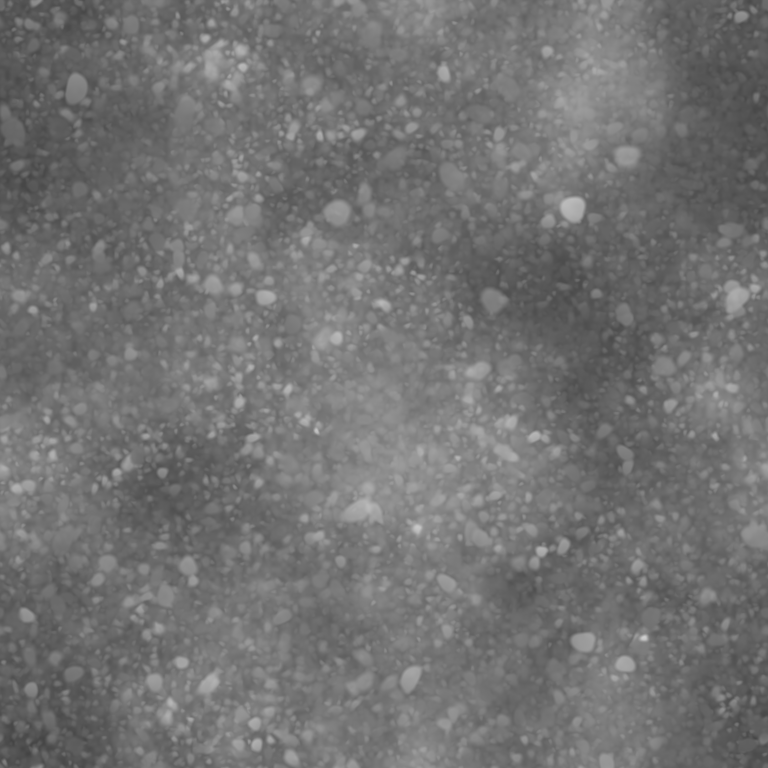
Write a WebGL 2 fragment shader that draws this texture.

```glsl
#version 300 es
precision highp float;

uniform vec2 u_resolution;
out vec4 fragColor;

const float TAU = 6.2831853;

// Three random values per integer cell, in 0..1
vec3 hash3(ivec2 cell, int seed) {
    uvec3 v = uvec3(ivec3(cell, seed)) * 1664525u + 1013904223u;
    v.x += v.y * v.z;
    v.y += v.z * v.x;
    v.z += v.x * v.y;
    v ^= v >> 16u;
    v.x += v.y * v.z;
    v.y += v.z * v.x;
    v.z += v.x * v.y;
    return vec3(v >> 8u) / 16777216.0;
}

ivec2 wrapCell(ivec2 cell, int period) {
    return (cell + period) % period;
}

// Moves each layer's grid to its own origin on the torus
vec2 shiftLayer(vec2 uv, int seed) {
    return fract(uv + hash3(ivec2(seed, 3), 7).xy);
}

// Value noise repeating after a whole number of cells
float wrapNoise(vec2 uv, int period, int seed) {
    vec2 p = shiftLayer(uv, seed) * float(period);
    ivec2 cell = ivec2(floor(p));
    vec2 f = fract(p);
    f = f * f * (3.0 - 2.0 * f);
    float a = hash3(wrapCell(cell, period), seed).x;
    float b = hash3(wrapCell(cell + ivec2(1, 0), period), seed).x;
    float c = hash3(wrapCell(cell + ivec2(0, 1), period), seed).x;
    float d = hash3(wrapCell(cell + ivec2(1, 1), period), seed).x;
    return mix(mix(a, b, f.x), mix(c, d, f.x), f.y);
}

// Fractal sum centred on zero
float wrapFbm(vec2 uv, int period, int octaves, int seed) {
    float sum = 0.0;
    float weight = 0.5;
    for (int i = 0; i < octaves; i++) {
        sum += weight * (wrapNoise(uv, period, seed + i) - 0.5);
        weight *= 0.63;
        period *= 2;
    }
    return sum;
}

// Normalised distance to a rounded, slightly angular stone: 1 on its rim
float stoneShape(vec2 p, float angle, float aspect, float wobble) {
    float c = cos(angle);
    float s = sin(angle);
    vec2 q = mat2(c, -s, s, c) * p * vec2(1.0 / aspect, aspect);
    float rim = 1.0 + 0.07 * cos(3.0 * atan(q.y, q.x + 1e-5) + wobble);
    vec2 e = pow(abs(q) + 1e-5, vec2(2.3));
    return pow(e.x + e.y, 1.0 / 2.3) / rim;
}

// Scatters one size class of stones over the given grey
float addStones(float grey, float ground, vec2 uv, int cells, float radius,
                float density, float lift, int seed) {
    vec2 p = shiftLayer(uv, seed) * float(cells);
    ivec2 home = ivec2(floor(p));
    float blur = max(0.0028, 1.0 / u_resolution.y) * float(cells);
    for (int y = -1; y <= 1; y++) {
        for (int x = -1; x <= 1; x++) {
            ivec2 cell = home + ivec2(x, y);
            ivec2 id = wrapCell(cell, cells);
            vec3 place = hash3(id, seed);
            vec3 form = hash3(id, seed + 1);
            vec3 tone = hash3(id, seed + 2);
            if (place.z > density) continue;

            vec2 offset = p - vec2(cell) - 0.15 - 0.7 * place.xy;
            float size = radius * mix(0.7, 1.2, form.x);
            float aspect = mix(1.0, 1.33, form.y);
            float d = stoneShape(offset / size, form.z * TAU, aspect, tone.y * TAU);

            // Soft rim, blurred where half buried, with top light and contact shadow
            float soft = min(blur * mix(1.9, 1.0, tone.z) / size, 0.7);
            float mask = 1.0 - smoothstep(1.0 - soft, 1.0 + soft, d);
            float light = 1.0 + 0.16 * clamp(offset.y / size, -1.0, 1.0);
            float shadow = 1.0 - smoothstep(0.8, 1.5, d);
            float stone = ground + lift * light * (0.25 + 1.25 * tone.x * tone.x);
            grey -= 0.1 * lift * shadow;
            grey = mix(grey, stone, mask * mix(0.6, 1.0, tone.z));
        }
    }
    return grey;
}

void main() {
    vec2 uv = gl_FragCoord.xy / u_resolution;

    // Damp and dry patches of soil
    float patches = 0.34 * wrapFbm(uv, 4, 6, 10);
    float ground = 0.402 + patches + 1.5 * patches * patches;
    float grey = ground + 0.06 * (wrapNoise(uv, 150, 30) - 0.5);

    // Grit gathers in clumps and fades between them
    float clump = clamp(1.0 + 2.2 * wrapFbm(uv, 9, 3, 100), 0.3, 1.8);

    // Grit first, large stones last
    grey = addStones(grey, ground, uv, 116, 0.40, 0.60, 0.085 * clump, 40);
    grey = addStones(grey, ground, uv, 76, 0.36, 0.50, 0.118 * clump, 50);
    grey = addStones(grey, ground, uv, 48, 0.34, 0.36, 0.140 * clump, 60);
    grey = addStones(grey, ground, uv, 29, 0.29, 0.26, 0.155, 70);
    grey = addStones(grey, ground, uv, 18, 0.25, 0.12, 0.210, 80);

    // Rare pale chips
    grey = addStones(grey, ground, uv, 90, 0.40, 0.001, 0.300, 90);

    fragColor = vec4(vec3(clamp(grey, 0.0, 1.0)), 1.0);
}
```
